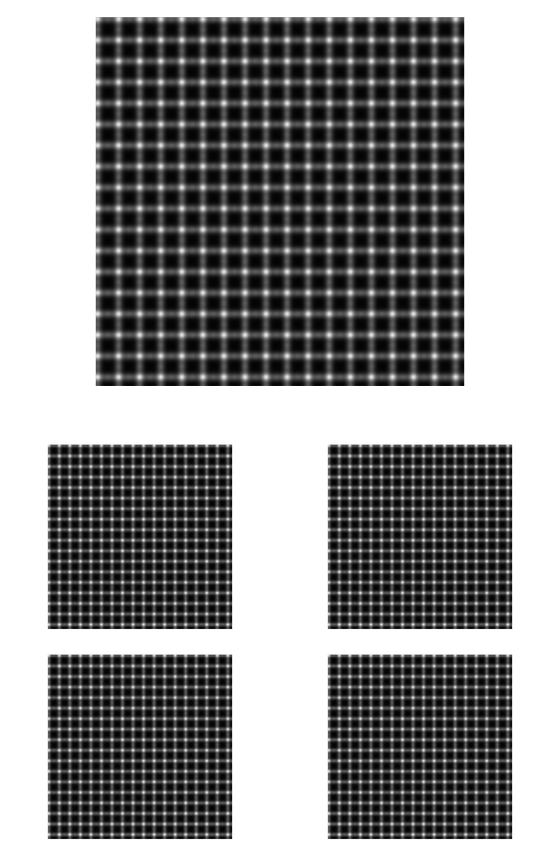
Top: one tile. Bottom: repeated 2 by 2.
Reproduce this pattern procedurally as a Shadertoy shader.

```glsl
// Soft glowing grid of grey lines with bright crossings, on a square black panel with a white margin.

#define PANEL_HALF 0.4388            // half side of the panel, in canvas heights
#define PANEL_Y 0.520                // height of the panel centre
#define CELLS 17.5                   // grid periods across the panel
#define PHASE vec2(0.09, 0.42)       // first crossing from the lower left corner, in periods
#define LINE_SIGMA 0.13              // softness of the lines, in periods
#define LINE_LEVEL 0.29
#define SPOT_SIGMA 0.10              // extra glow at the crossings
#define SPOT_LEVEL 0.30
#define KNOT_SIGMA 0.09              // faint knot halfway between crossings
#define KNOT_LEVEL 0.055
#define BASE_LEVEL 0.015

vec2 gaussian(vec2 d, float sigma) {
    return exp(-0.5 * d * d / (sigma * sigma));
}

// Brightness of the grid; p is measured in periods with crossings at integers.
float glowGrid(vec2 p) {
    vec2 d = abs(fract(p + 0.5) - 0.5);
    vec2 line = gaussian(d, LINE_SIGMA);
    vec2 spot = gaussian(d, SPOT_SIGMA);
    vec2 knot = gaussian(0.5 - d, KNOT_SIGMA);
    return BASE_LEVEL
         + LINE_LEVEL * (line.x + line.y)
         + SPOT_LEVEL * spot.x * spot.y
         + KNOT_LEVEL * dot(line, knot.yx);
}

void mainImage(out vec4 fragColor, in vec2 fragCoord) {
    // Position relative to the panel centre, in canvas heights
    float pixel = 1.0 / iResolution.y;
    vec2 centre = vec2(0.5 * iResolution.x * pixel, PANEL_Y);
    vec2 p = fragCoord * pixel - centre;

    // Grid inside the panel
    vec2 cell = (p + PANEL_HALF) * CELLS / (2.0 * PANEL_HALF) - PHASE;
    float grey = glowGrid(cell);

    // White margin with a smooth panel edge; it also closes the tile
    vec2 q = abs(p) - PANEL_HALF;
    float margin = smoothstep(-0.5 * pixel, 0.5 * pixel, max(q.x, q.y));
    fragColor = vec4(vec3(mix(grey, 1.0, margin)), 1.0);
}
```
